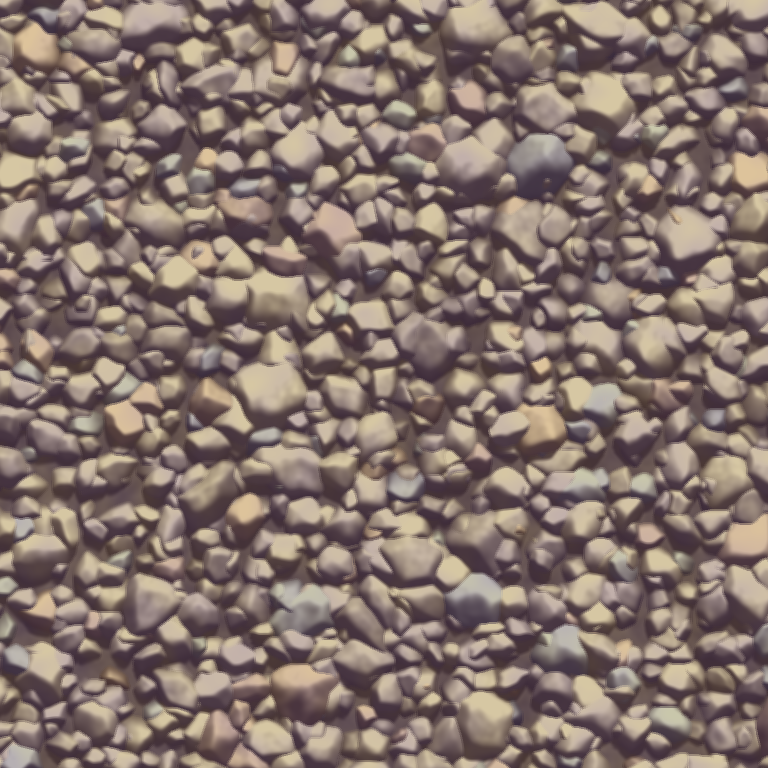
Give the GLSL for this texture, as a WebGL 2 fragment shader.

```glsl
#version 300 es
precision highp float;
uniform vec2 u_resolution;
out vec4 fragColor;

const float TAU = 6.28319;
const int LAYERS = 3;              // stone sizes, largest first
const float LARGEST_CELLS = 12.0;  // cells across the canvas, largest stones
const float SIZE_RATIO = 1.5;
const float LARGE_SHARE = 0.4;
const float JITTER = 0.66;
const float BASE_LIFT = 0.016;
const float BULGE = 1.3;           // stone height relative to its radius
const int FACES = 6;
const float EDGE_HARDNESS = 7.5;
const float ROUGHNESS = 0.22;
const float OUTLINE_WARP = 0.003;
const vec3 SUN_DIR = vec3(0.12, 0.70, 0.704);
const float SUN = 1.0;
const float AMBIENT = 0.08;
const int SHADOW_STEPS = 3;
const float SHADOW_STRIDE = 0.009;
const float SOFTNESS = 0.0025;
const vec3 COOL_DARK = vec3(0.22, 0.15, 0.21);
const vec3 COOL_MID = vec3(0.46, 0.39, 0.40);
const vec3 COOL_LIGHT = vec3(0.76, 0.69, 0.67);
const vec3 WARM_DARK = vec3(0.27, 0.20, 0.18);
const vec3 WARM_MID = vec3(0.54, 0.47, 0.40);
const vec3 WARM_LIGHT = vec3(0.84, 0.78, 0.64);
const vec3 BLUISH = vec3(0.94, 1.0, 1.05);
const vec3 RUSTY = vec3(1.03, 0.98, 0.95);

struct Stone { float height; vec2 slope; vec4 seed; };

vec4 hash4(vec2 p) {
    vec4 q = fract(p.xyxy * vec4(0.1031, 0.1030, 0.0973, 0.1099));
    q += dot(q, q.wzxy + 33.33);
    return fract((q.xxyz + q.yzzw) * q.zywx);
}

float cornerGradient(vec2 cell, vec2 offset) {
    return dot(hash4(cell).xy * 2.0 - 1.0, offset);
}

float gradientNoise(vec2 p) {
    vec2 i = floor(p), f = fract(p);
    vec2 u = f * f * f * (f * (f * 6.0 - 15.0) + 10.0), e = vec2(1.0, 0.0);
    return 1.6 * mix(
        mix(cornerGradient(i, f), cornerGradient(i + e, f - e), u.x),
        mix(cornerGradient(i + e.yx, f - e.yx), cornerGradient(i + 1.0, f - 1.0), u.x), u.y);
}

// Worn polyhedron as a soft minimum of planes: slope in xy, height in z
vec3 facetedSurface(vec2 q, vec4 seed) {
    vec2 tilt = (seed.xy - 0.5) * 0.8;
    float weight = exp(-EDGE_HARDNESS * (mix(0.45, 0.8, seed.z) + dot(tilt, q)));
    vec3 sum = vec3(tilt, 1.0) * weight;
    for (int i = 0; i < FACES; i++) {
        vec3 r = fract(seed.xyz * float(i + 2) * 13.7);
        float angle = (float(i) + 0.7 * r.x) * TAU / float(FACES);
        vec2 dir = vec2(cos(angle), sin(angle));
        float steepness = mix(0.9, 2.4, r.y);
        float height = steepness * (mix(0.74, 1.0, r.z) - dot(dir, q));
        weight = exp(-EDGE_HARDNESS * height);
        sum += vec3(-steepness * dir, 1.0) * weight;
    }
    return BULGE * vec3(sum.xy / sum.z, -log(sum.z) / EDGE_HARDNESS);
}

// Highest stone over a point
Stone topStone(vec2 p) {
    Stone top = Stone(0.0, vec2(0.0), vec4(0.5));
    float cells = LARGEST_CELLS;
    for (int layer = 0; layer < LAYERS; layer++) {
        vec2 grid = p * cells + float(layer) * 3.7;
        vec2 corner = floor(grid - 0.5);
        for (int k = 0; k < 4; k++) {
            vec2 cell = corner + vec2(k & 1, k >> 1);
            vec4 place = hash4(cell + float(layer) * 57.0);
            if (layer == 0 && fract(place.z * 7.0) > LARGE_SHARE) continue;
            vec2 d = grid - cell - 0.5 - JITTER * (place.xy - 0.5);
            float radius = mix(0.46, 0.66, place.z);
            if (dot(d, d) > radius * radius) continue;
            vec4 seed = hash4(cell + float(layer) * 57.0 + 113.5);
            float c = cos(seed.w * TAU), s = sin(seed.w * TAU);
            mat2 turn = mat2(c, s, -s, c);
            vec2 stretch = vec2(1.0, mix(0.65, 1.0, fract(seed.w * 9.0)));
            vec3 surface = facetedSurface(turn * d / (radius * stretch), seed);
            float height = BASE_LIFT * place.w + surface.z * radius / cells;
            if (surface.z > 0.0 && height > top.height)
                top = Stone(height, (surface.xy / stretch) * turn, seed);
        }
        cells *= SIZE_RATIO;
    }
    return top;
}

float sunVisibility(vec2 p, float height) {
    float blocked = 0.0;
    for (int i = 1; i <= SHADOW_STEPS; i++) {
        vec3 ray = SUN_DIR * SHADOW_STRIDE * float(i);
        blocked = max(blocked, topStone(p + ray.xy).height - height - ray.z);
    }
    return 1.0 - smoothstep(0.0, 0.008, blocked);
}

vec3 ramp(vec3 dark, vec3 mid, vec3 light, float t) {
    return t < 0.5 ? mix(dark, mid, 2.0 * t) : mix(mid, light, 2.0 * t - 1.0);
}

vec3 gravel(vec2 p) {
    p += OUTLINE_WARP * vec2(gradientNoise(p * 32.0), gradientNoise(p * 32.0 + 19.0));
    Stone stone = topStone(p);
    float grain = gradientNoise(p * 100.0);
    vec2 bumps = vec2(gradientNoise(p * 55.0 + 7.0), gradientNoise(p * 55.0 + 41.0));
    vec3 normal = normalize(vec3(ROUGHNESS * bumps - stone.slope, 1.0));

    // Light
    float sun = max(dot(normal, SUN_DIR), 0.0) * sunVisibility(p, stone.height);
    float openness = smoothstep(0.0, 0.026, stone.height);
    float patches = 1.0 + 0.2 * gradientNoise(p * 8.0);
    float albedo = mix(0.84, 1.24, stone.seed.w) * (1.0 + 0.1 * grain) * patches;
    float bounce = AMBIENT * (1.0 + normal.z);
    float tone = clamp((bounce + SUN * sun) * albedo * mix(0.35, 1.0, openness), 0.0, 1.0);

    // Colour
    float warmth = 0.42 + 0.8 * (stone.seed.y - 0.5) + 0.4 * normal.y + 0.6 * gradientNoise(p * 24.0);
    vec3 color = mix(ramp(COOL_DARK, COOL_MID, COOL_LIGHT, tone),
                     ramp(WARM_DARK, WARM_MID, WARM_LIGHT, tone), clamp(warmth, 0.0, 1.0));
    color *= mix(vec3(1.0), BLUISH, step(0.92, stone.seed.x));
    return color * mix(RUSTY, vec3(1.0), step(0.06, stone.seed.x));
}

void main() {
    vec2 uv = gl_FragCoord.xy / u_resolution.y;
    vec3 color = vec3(0.0);
    for (int i = 0; i < 4; i++)
        color += gravel(uv + SOFTNESS * (vec2(i & 1, i >> 1) - 0.5));
    fragColor = vec4(color / 4.0, 1.0);
}
```
